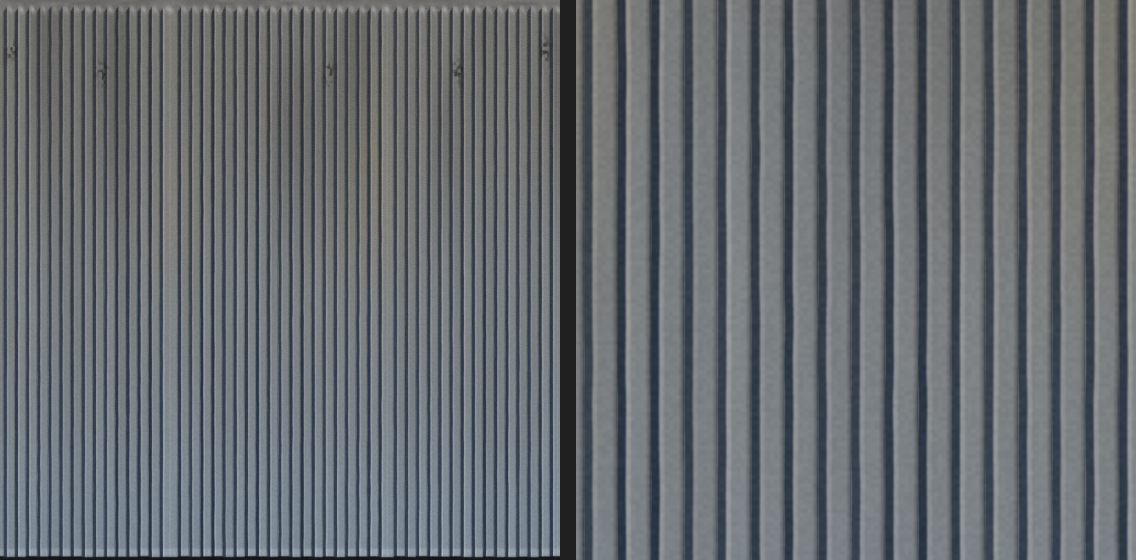
Left: the whole. Right: its middle third, enlarged.
This texture is drawn by a Shadertoy shader. Its source:

```glsl
// Ribbed metal cladding: three sheets of narrow vertical ribs with a wide rib at each joint.
// Each rib is a groove, a lit edge and a flat face; a height gradient, noise streaks,
// smudges, a scalloped top ledge and a dark foot finish the surface.

const float PITCH = 0.0199;          // width of one ordinary rib
const vec3 SHEET_START = vec3(0.0070, 0.3180, 0.7035);
const vec3 SHEET_RIBS = vec3(15.0, 19.0, 15.0);
const float GROOVE_WIDTH = 0.0052;
const float LIT_WIDTH = 0.0030;
const float SHADE_WIDTH = 0.0026;    // soft shadow before the next groove
const float EDGE_SOFTNESS = 0.0011;
const float LEDGE_Y = 0.985;
const float FOOT_Y = 0.005;

const vec3 FACE_TOP = vec3(0.455, 0.455, 0.440);
const vec3 FACE_MID = vec3(0.480, 0.500, 0.515);
const vec3 FACE_LOW = vec3(0.490, 0.540, 0.585);
const vec3 GROOVE_TOP = vec3(0.190, 0.205, 0.230);
const vec3 GROOVE_LOW = vec3(0.160, 0.205, 0.270);
const vec3 LIT_TINT = vec3(0.075, 0.068, 0.062);
const vec3 RUST_TINT = vec3(0.030, 0.005, -0.035);
const vec3 LEDGE_COLOR = vec3(0.435, 0.430, 0.420);
const vec3 TIP_COLOR = vec3(0.640, 0.635, 0.620);
const vec3 FOOT_COLOR = vec3(0.085, 0.090, 0.105);

const int SMUDGES = 5;
const vec2 SMUDGE_POS[SMUDGES] = vec2[SMUDGES](vec2(0.020, 0.910), vec2(0.182, 0.870),
    vec2(0.587, 0.870), vec2(0.817, 0.870), vec2(0.974, 0.910));

float hash(vec2 p) {
    return fract(sin(dot(p, vec2(127.1, 311.7))) * 43758.5453);
}

float noise(vec2 p) {
    vec2 i = floor(p), f = fract(p);
    f = f * f * (3.0 - 2.0 * f);
    return mix(mix(hash(i), hash(i + vec2(1, 0)), f.x),
               mix(hash(i + vec2(0, 1)), hash(i + vec2(1, 1)), f.x), f.y);
}

// Smooth-edged band covering a..b
float band(float x, float a, float b, float soft) {
    return smoothstep(a - soft, a + soft, x) - smoothstep(b - soft, b + soft, x);
}

// Returns distance from the rib's left side, rib width, rib id
vec3 ribAt(float x) {
    if (x < SHEET_START.x) x += 1.0;
    int s = x < SHEET_START.y ? 0 : (x < SHEET_START.z ? 1 : 2);
    float start = SHEET_START[s];
    float end = s == 2 ? 1.0 + SHEET_START.x : SHEET_START[s + 1];
    float last = SHEET_RIBS[s] - 1.0;
    float index = min(floor((x - start) / PITCH), last);
    float width = index == last ? end - start - last * PITCH : PITCH;
    return vec3(x - start - index * PITCH, width, index + 31.0 * float(s));
}

void mainImage(out vec4 fragColor, in vec2 fragCoord) {
    vec2 uv = fragCoord / iResolution.xy;
    float soft = max(EDGE_SOFTNESS, 0.6 / iResolution.x);
    vec3 rib = ribAt(uv.x);
    float ribTone = hash(vec2(rib.z, 4.0));

    // Face: height gradient, broad stains, long streaks
    vec3 face = mix(FACE_LOW, FACE_MID, smoothstep(0.0, 0.45, uv.y));
    face = mix(face, FACE_TOP, smoothstep(0.40, 0.95, uv.y));
    float stain = noise(vec2(uv.x * 9.0, uv.y * 2.0 + 7.0));
    face += RUST_TINT * smoothstep(0.45, 0.9, stain) * smoothstep(0.3, 0.8, uv.y);
    float streak = noise(vec2(uv.x * 60.0, uv.y * 4.0));
    face *= 0.96 + 0.05 * streak + 0.04 * ribTone;
    face *= 1.0 - 0.12 * smoothstep(0.6, 0.9, noise(vec2(uv.x * 14.0 + 3.0, uv.y * 1.5)))
                * smoothstep(0.4, 0.9, uv.y);

    // Rib profile
    float wobble = (noise(vec2(rib.z * 7.0, uv.y * 40.0)) - 0.5) * 0.0006;
    float x = rib.x + wobble;
    vec3 color = face;
    color *= 1.0 - 0.25 * smoothstep(rib.y - SHADE_WIDTH - soft, rib.y, x);
    float lit = band(x, GROOVE_WIDTH, GROOVE_WIDTH + LIT_WIDTH, soft);
    color += LIT_TINT * lit * (0.5 + 0.7 * ribTone);
    float joint = step(PITCH * 1.05, rib.y);
    color += LIT_TINT * 0.5 * joint * band(x, rib.y * 0.52, rib.y * 0.60, soft);
    float groove = band(x, 0.0, GROOVE_WIDTH, soft) + smoothstep(rib.y - soft, rib.y + soft, x);
    vec3 grooveColor = mix(GROOVE_LOW, GROOVE_TOP, smoothstep(0.2, 0.95, uv.y));
    color = mix(color, grooveColor, groove * (0.82 + 0.18 * hash(vec2(rib.z, 9.0))));

    // Smudges
    for (int i = 0; i < SMUDGES; i++) {
        vec2 d = (uv - SMUDGE_POS[i]) / vec2(0.009, 0.020);
        float patches = smoothstep(0.35, 0.75, noise(uv * vec2(240.0, 150.0)));
        color *= 1.0 - 0.5 * exp(-dot(d, d)) * patches;
    }

    // Top ledge with a bright leaning tip on every rib
    float across = (rib.x - GROOVE_WIDTH * 0.5) / rib.y;
    float rim = LEDGE_Y + 0.005 * sin(6.2832 * across) - 0.004 * ribTone;
    float ledge = smoothstep(rim - 0.003, rim + 0.003, uv.y);
    vec3 ledgeColor = LEDGE_COLOR * (0.92 + 0.16 * noise(uv * vec2(35.0, 150.0)));
    color = mix(color, ledgeColor, ledge);
    float lean = across - 0.42 + (uv.y - LEDGE_Y) * 12.0;
    vec2 tip = vec2(lean / 0.22, (uv.y - LEDGE_Y + 0.002) / 0.007);
    color = mix(color, TIP_COLOR, exp(-dot(tip, tip)) * (0.45 + 0.5 * ribTone));

    // Foot: pale rib ends above a dark gap
    color += LIT_TINT * (1.0 - groove) * band(uv.y, 0.008, 0.020, 0.004);
    float foot = FOOT_Y + 0.002 * hash(vec2(rib.z, 2.0));
    color = mix(FOOT_COLOR, color, smoothstep(foot - 0.002, foot + 0.002, uv.y));

    // Fine grain
    color += (noise(uv * 400.0) - 0.5) * 0.035;
    fragColor = vec4(clamp(color, 0.0, 1.0), 1.0);
}
```
